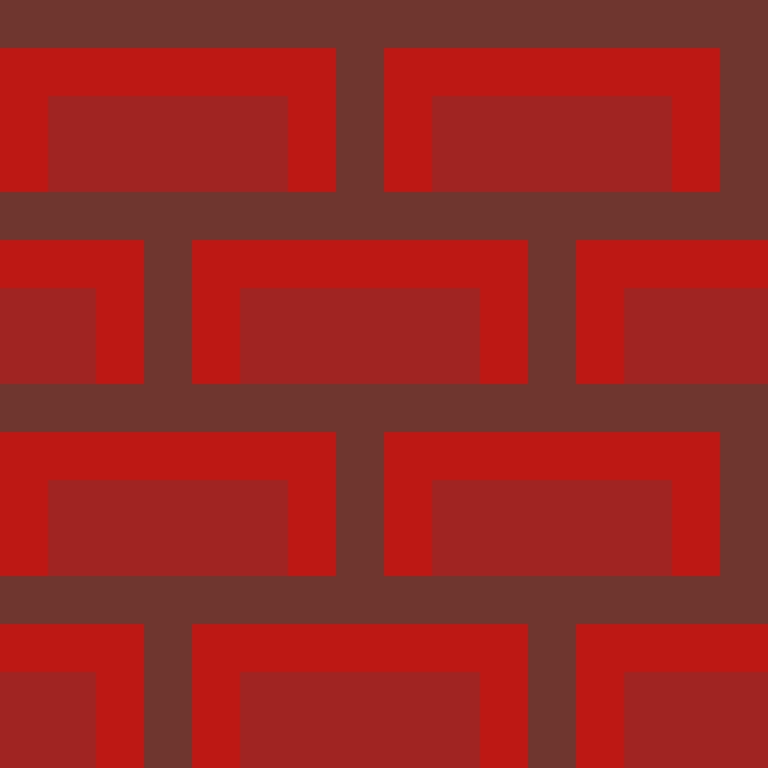
Give the GLSL for this texture, as a WebGL 1 fragment shader.

```glsl
precision highp float;

uniform vec2 u_resolution;

// Lengths are in grid units; the canvas is GRID units wide and high
#define GRID 16.0
#define CELL vec2(8.0, 4.0)
#define JOINT 1.0
#define RIM 1.0
#define MORTAR_COLOR vec3(0.435, 0.212, 0.180)
#define RIM_COLOR vec3(0.745, 0.094, 0.078)
#define FACE_COLOR vec3(0.627, 0.141, 0.122)

// Product of per-axis coverage, antialiased over one pixel
float coverage(vec2 signedDist, vec2 pixel) {
    vec2 inside = clamp(0.5 - signedDist / pixel, 0.0, 1.0);
    return inside.x * inside.y;
}

void main() {
    vec2 pixel = GRID / u_resolution;
    vec2 p = gl_FragCoord.xy * pixel;
    vec2 halfBrick = 0.5 * (CELL - JOINT);

    // Running bond: even courses shift by half a brick; cells wrap mid-joint
    float course = floor((p.y + 0.5 * JOINT) / CELL.y);
    p.x += 0.5 * CELL.x * (1.0 - mod(course, 2.0));
    vec2 local = mod(p - halfBrick + 0.5 * CELL, CELL) - 0.5 * CELL;

    // The rim borders the sides and top; the face runs down to the joint
    vec2 brickDist = abs(local) - halfBrick;
    vec2 faceDist = vec2(brickDist.x, local.y - halfBrick.y) + RIM;

    vec3 brick = mix(RIM_COLOR, FACE_COLOR, coverage(faceDist, pixel));
    vec3 color = mix(MORTAR_COLOR, brick, coverage(brickDist, pixel));
    gl_FragColor = vec4(color, 1.0);
}
```
